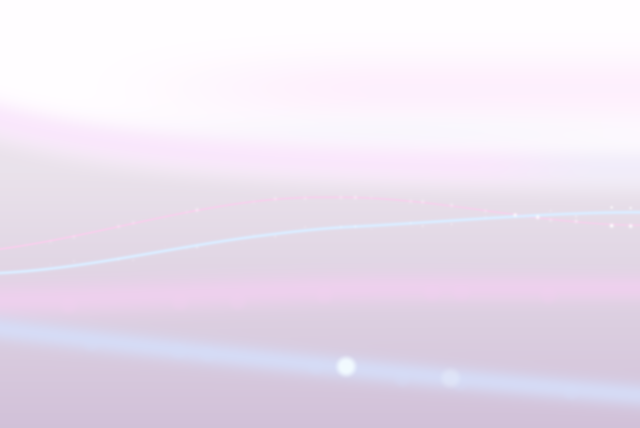
Reproduce this background procedurally as a Shadertoy shader.

```glsl
const vec3 WHITE = vec3(1.0, 0.993, 1.0);
const vec3 GROUND_LOW = vec3(0.82, 0.755, 0.848);
const vec3 GROUND_HIGH = vec3(0.915, 0.885, 0.92);
const vec3 SKY_PINK = vec3(0.993, 0.93, 0.99);
const vec3 SKY_BLUE = vec3(0.968, 0.966, 0.988);
const vec3 HORIZON_PINK = vec3(0.98, 0.895, 0.99);
const vec3 HORIZON_BLUE = vec3(0.94, 0.92, 0.98);
const vec3 BAND_PINK = vec3(0.945, 0.815, 0.94);
const vec3 BAND_BLUE = vec3(0.835, 0.865, 0.97);
const vec3 LINE_PINK = vec3(0.975, 0.81, 0.93);
const vec3 LINE_BLUE = vec3(0.86, 0.925, 1.0);
const vec3 ORB_WHITE = vec3(0.95, 0.985, 1.0);
const float PINK_WIDTH = 0.0032;
const float BLUE_WIDTH = 0.0045;
const float ORB_RADIUS = 0.025;
const float BRIGHT_ORB_X = 0.541;
const float DIM_ORB_X = 0.704;
const int SPARKLES = 26;
const int SOFT_ORBS = 7;

float hash(float n) {
    n = fract(n * 0.1031);
    n *= n + 33.33;
    n *= n + n;
    return fract(n);
}

float bell(float d, float width) {
    d /= width;
    return exp(-d * d);
}

// Heights of the curves, as functions of x from 0 to 1
float horizonY(float x) { return 0.575 + 0.115 * exp(-3.5 * x); }

float pinkLineY(float x) {
    return 0.405 + 0.134 * smoothstep(-0.12, 0.5, x) - 0.065 * smoothstep(0.53, 1.0, x);
}

float blueLineY(float x) {
    return 0.36 + 0.104 * smoothstep(-0.05, 0.55, x) + 0.04 * smoothstep(0.4, 1.0, x);
}

float pinkBandY(float x) { return 0.297 + 0.03 * smoothstep(-0.1, 0.65, x); }

float blueBandY(float x) { return 0.232 - 0.185 * x + 0.03 * x * x; }

float orb(vec2 p, vec2 center, float radius) {
    return 1.0 - smoothstep(0.45 * radius, 1.2 * radius, length(p - center));
}

vec3 backdrop(vec2 uv) {
    float x = uv.x, y = uv.y;
    float h = horizonY(x);

    // Sky with two broad veils
    vec3 sky = WHITE;
    float veil = bell(y - 0.795, y > 0.795 ? 0.075 : 0.095);
    sky = mix(sky, SKY_PINK, 0.85 * veil * smoothstep(0.08, 0.6, x));
    sky = mix(sky, SKY_BLUE, 0.8 * bell(y - 0.69, 0.04) * bell(x - 0.6, 0.35));

    // Ground and the glow along the soft horizon
    vec3 ground = mix(GROUND_LOW, GROUND_HIGH, clamp(y / 0.6, 0.0, 1.0));
    vec3 col = mix(ground, sky, smoothstep(h - 0.065, h + 0.09, y));
    vec3 glow = mix(HORIZON_PINK, HORIZON_BLUE, smoothstep(0.72, 0.95, x));
    return mix(col, glow, 0.8 * bell(y - h - 0.03, 0.045));
}

void mainImage(out vec4 fragColor, in vec2 fragCoord) {
    vec2 uv = fragCoord / iResolution.xy;
    float aspect = iResolution.x / iResolution.y;
    vec2 p = vec2(uv.x * aspect, uv.y);
    vec3 col = backdrop(uv);

    // Broad blurred bands
    float pinkWidth = mix(0.04, 0.032, uv.x);
    col = mix(col, BAND_PINK, 0.8 * bell(uv.y - pinkBandY(uv.x), pinkWidth));
    col = mix(col, BAND_BLUE, 0.9 * bell(uv.y - blueBandY(uv.x), 0.029));

    // Faint orbs scattered along the bands
    for (int i = 0; i < SOFT_ORBS; i++) {
        float k = float(i);
        float x = (k + hash(k + 3.7)) / float(SOFT_ORBS);
        float offset = 0.03 * (hash(k + 17.3) - 0.5);
        vec2 onPink = vec2(x * aspect, pinkBandY(x) + offset - 0.008);
        vec2 onBlue = vec2((1.0 - x) * aspect, blueBandY(1.0 - x) + offset);
        col = mix(col, BAND_PINK, 0.3 * orb(p, onPink, 0.022));
        col = mix(col, BAND_BLUE, 0.25 * orb(p, onBlue, 0.02));
    }

    // Clear orbs on the blue band
    vec2 bright = vec2(BRIGHT_ORB_X * aspect, blueBandY(BRIGHT_ORB_X) + 0.003);
    vec2 dim = vec2(DIM_ORB_X * aspect, blueBandY(DIM_ORB_X));
    col = mix(col, ORB_WHITE, 0.95 * orb(p, bright, ORB_RADIUS));
    col = mix(col, ORB_WHITE, 0.3 * orb(p, dim, ORB_RADIUS));

    // Thin lines
    float pinkFade = mix(0.8, 0.6, uv.x);
    col = mix(col, LINE_PINK, pinkFade * bell(uv.y - pinkLineY(uv.x), PINK_WIDTH));
    col = mix(col, LINE_BLUE, 0.95 * bell(uv.y - blueLineY(uv.x), BLUE_WIDTH));

    // Sparkles near the lines, brighter to the right
    for (int i = 0; i < SPARKLES; i++) {
        float k = float(i);
        float x = (k + hash(k + 41.0)) / float(SPARKLES);
        float side = hash(k + 73.0) - 0.5;
        float power = hash(k + 97.0) * mix(0.35, 0.9, smoothstep(0.7, 0.9, x));
        vec2 onPink = vec2(x * aspect, pinkLineY(x) + 0.006 * side);
        vec2 onBlue = vec2(x * aspect, blueLineY(x) - 0.024 * side);
        col = mix(col, WHITE, power * bell(length(p - onPink), 0.005));
        col = mix(col, WHITE, 0.6 * power * bell(length(p - onBlue), 0.004));
    }

    fragColor = vec4(col, 1.0);
}
```
